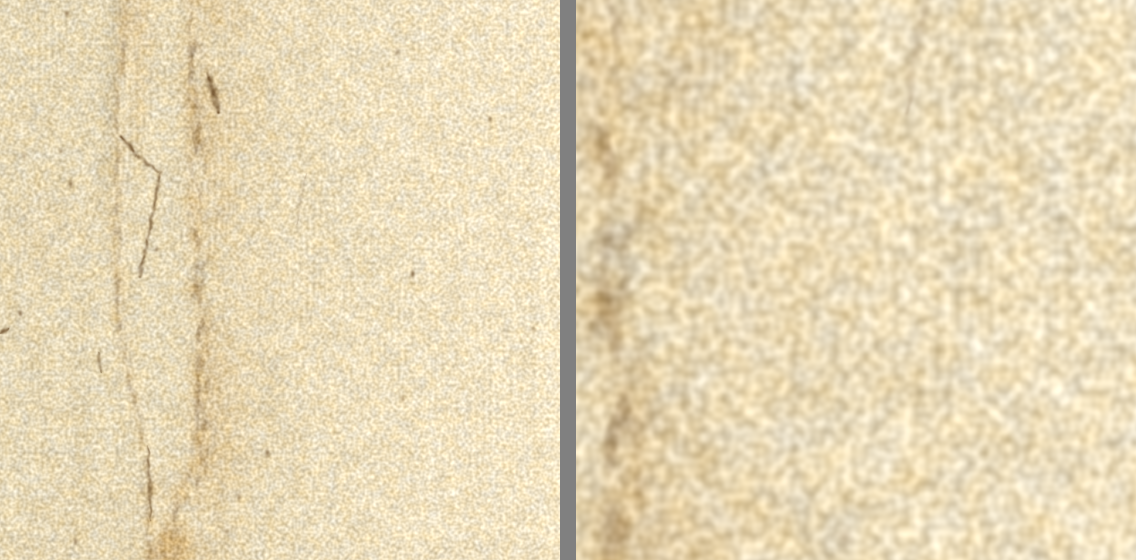
Left, the full canvas; right, a detail of the centre.
This texture is drawn by a Shadertoy shader. Its source:

```glsl
#define PAPER_SHADE vec3(0.904, 0.850, 0.720)
#define PAPER_LIGHT vec3(0.948, 0.892, 0.766)
#define TAN_STAIN vec3(0.835, 0.705, 0.490)
#define CRACK_BROWN vec3(0.43, 0.31, 0.17)
#define GRAIN_FREQ 165.0
#define GRAIN_DEPTH 0.145
#define MOTTLE_DEPTH 0.10
#define TINT_DEPTH 0.075
#define STAIN_DEPTH 0.72
#define SPECK_CELLS 13.0
#define SPECK_SHARE 0.09

float hash(vec2 p) {
    return fract(sin(dot(p, vec2(127.1, 311.7))) * 43758.5453);
}

// Slope of a randomly turned plane through lattice point i
float slope(vec2 i, vec2 d) {
    float angle = 6.28318 * hash(i);
    return dot(vec2(cos(angle), sin(angle)), d);
}

// Gradient noise centred on zero
float noise(vec2 p) {
    vec2 i = floor(p), f = fract(p), e = vec2(1.0, 0.0);
    vec2 u = f * f * f * (f * (f * 6.0 - 15.0) + 10.0);
    float low = mix(slope(i, f), slope(i + e.xy, f - e.xy), u.x);
    float high = mix(slope(i + e.yx, f - e.yx), slope(i + e.xx, f - e.xx), u.x);
    return mix(low, high, u.y);
}

float bell(float d, float width) {
    return exp(-d * d / (width * width));
}

// x = distance to the segment, y = position along it
vec2 segment(vec2 p, vec2 a, vec2 b) {
    vec2 ab = b - a;
    float t = clamp(dot(p - a, ab) / dot(ab, ab), 0.0, 1.0);
    return vec2(length(p - a - ab * t), t);
}

// Joined crack first, then the loose nicks
float cracks(vec2 p) {
    const vec4 lines[9] = vec4[9](
        vec4(0.218, 0.756, 0.243, 0.724), vec4(0.243, 0.724, 0.286, 0.691),
        vec4(0.286, 0.691, 0.269, 0.600), vec4(0.269, 0.600, 0.250, 0.508),
        vec4(0.372, 0.870, 0.389, 0.800), vec4(0.264, 0.205, 0.270, 0.070),
        vec4(0.176, 0.370, 0.180, 0.335), vec4(0.000, 0.405, 0.016, 0.414),
        vec4(0.546, 0.690, 0.530, 0.600));
    const float strengths[9] = float[9](0.8, 0.6, 0.65, 0.65, 0.9, 0.55, 0.5, 0.75, 0.2);
    vec2 q = p + 0.004 * vec2(noise(p * 60.0), noise(p * 60.0 + 31.0));
    float ink = 0.0;
    for (int k = 0; k < 9; k++) {
        vec2 s = segment(q, lines[k].xy, lines[k].zw);
        float taper = k < 4 ? 1.0 : 0.45 + 0.55 * sin(3.14159 * s.y);
        float width = (k == 4 ? 0.007 : 0.0036) * taper;
        ink = max(ink, strengths[k] * bell(s.x, width));
    }
    return ink * clamp(0.85 + 0.9 * noise(p * 90.0), 0.0, 1.0);
}

// Sparse fibre specks, one per chosen cell
float specks(vec2 p) {
    vec2 cell = floor(p * SPECK_CELLS);
    float chosen = step(1.0 - SPECK_SHARE, hash(cell + 7.0));
    vec2 centre = 0.2 + 0.6 * vec2(hash(cell + 19.0), hash(cell + 43.0));
    vec2 d = fract(p * SPECK_CELLS) - centre;
    d.y /= 1.0 + 0.8 * hash(cell + 83.0);
    return chosen * mix(0.2, 0.6, hash(cell + 97.0)) * bell(length(d), 0.05);
}

void mainImage(out vec4 fragColor, in vec2 fragCoord) {
    vec2 p = fragCoord / iResolution.xy;

    // Broad paper tone, lighter toward the right
    float cloud = noise(p * vec2(5.0, 4.0)) + 0.6 * noise(p * vec2(13.0, 10.0) + 5.0);
    vec3 color = mix(PAPER_SHADE, PAPER_LIGHT, smoothstep(0.2, 0.95, p.x + 0.2 * cloud));
    color += 0.02 * smoothstep(0.94, 1.0, p.x);

    // Two wandering vertical creases
    float wander = 0.008 * noise(vec2(p.y * 9.0, 2.5)) + 0.005 * noise(vec2(p.y * 37.0, 8.5));
    float leftX = 0.211 + 0.055 * (1.0 - smoothstep(0.1, 0.5, p.y)) + 0.012 * smoothstep(0.8, 1.0, p.y);
    float rightX = 0.362 - 0.02 * p.y - 0.07 * (1.0 - smoothstep(0.0, 0.2, p.y));
    float dl = p.x - leftX - wander;
    float dr = p.x - rightX + wander;

    // Tan stain spreading from the creases
    float patches = clamp(0.68 + 0.9 * noise(p * vec2(9.0, 8.0) + 17.0) + 0.7 * noise(p * vec2(34.0, 18.0)), 0.0, 1.0);
    float stain = dr > 0.0 ? 0.75 * exp(-dr / 0.085) : 0.75 * bell(dr, 0.02);
    stain += 0.45 * bell(dl, 0.014) + 0.5 * bell(dl - 0.03, 0.028) * smoothstep(0.65, 0.9, p.y);
    stain += 0.85 * bell(length((p - vec2(0.31, 0.02)) * vec2(1.0, 0.6)), 0.06);
    stain += 0.15 * bell(p.x, 0.2) * smoothstep(-0.1, 0.4, cloud);
    color = mix(color, TAN_STAIN, clamp(STAIN_DEPTH * stain * patches, 0.0, 0.85));

    // Crease shadows, broken into short vertical flecks
    float broken = smoothstep(-0.15, 0.4, noise(p * vec2(75.0, 30.0) + 3.0) + 0.5 * noise(p * vec2(24.0, 9.0)));
    float shadow = 0.36 * bell(dr - 0.004, 0.014) + 0.26 * bell(dl, 0.007);
    color = mix(color, CRACK_BROWN, shadow * broken);
    color -= 0.045 * bell(dl + 0.018, 0.016) * smoothstep(0.35, 0.9, p.y);
    color += 0.03 * bell(dl - 0.013, 0.006);

    // Warm and cool blotches
    float tint = noise(p * 38.0 + 11.0) + 0.8 * noise(p * 80.0 + 23.0);
    color += TINT_DEPTH * tint * vec3(0.3, -0.05, -0.75);

    // Fine grain, with a turned coarser layer to hide the lattice
    vec2 turned = mat2(0.8, 0.6, -0.6, 0.8) * p;
    float grain = GRAIN_DEPTH * noise(p * GRAIN_FREQ) + MOTTLE_DEPTH * noise(turned * GRAIN_FREQ * 0.72 + 41.0);
    grain += 0.05 * noise(turned * 58.0 + 71.0) + 0.045 * noise(p * 24.0 + 87.0);
    color += grain * vec3(0.95, 1.0, 1.08);

    color = mix(color, CRACK_BROWN, max(cracks(p), specks(p)));
    fragColor = vec4(clamp(color, 0.0, 1.0), 1.0);
}
```
